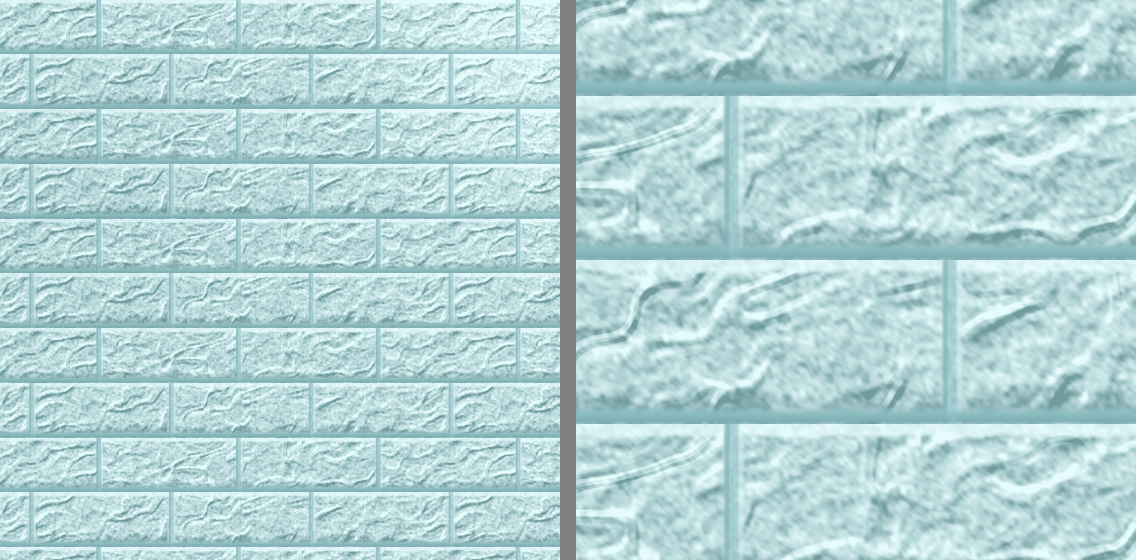
Left, the full canvas; right, a detail of the centre.
A three.js fragment shader for this texture:

```glsl
varying vec2 vUv;

#define ROWS 10.23
#define COLUMNS 4.006
#define ROW_OFFSET 0.007
#define EVEN_JOINT 0.709
#define ODD_JOINT 0.2295
#define JOINT_HALF 0.036
#define GROOVE 0.08
#define RELIEF_GAIN 2.3
#define GRAIN 0.36
#define SHADOW vec3(0.44, 0.61, 0.62)
#define MIDTONE vec3(0.70, 0.83, 0.84)
#define LIGHT vec3(0.90, 0.985, 0.99)

float hash(vec2 p) {
  return fract(sin(dot(p, vec2(12.9898, 78.233))) * 43758.5453);
}

float noise(vec2 p) {
  vec2 i = floor(p);
  vec2 f = fract(p);
  f = f * f * (3.0 - 2.0 * f);
  float low = mix(hash(i), hash(i + vec2(1.0, 0.0)), f.x);
  float high = mix(hash(i + vec2(0.0, 1.0)), hash(i + 1.0), f.x);
  return mix(low, high, f.y);
}

// Split stone: sloping ledges over creased ridges
float relief(vec2 p) {
  p += 0.26 * (vec2(noise(p * 3.7), noise(p * 3.7 + 9.3)) - 0.5);
  p.y -= 0.3 * p.x;
  float ledge = noise(p * vec2(2.0, 4.3) + 4.7);
  float height = 0.17 * smoothstep(0.40, 0.50, ledge);
  height -= 0.15 * smoothstep(0.63, 0.70, ledge);
  vec2 q = p * vec2(2.6, 4.6);
  float amplitude = 0.25;
  for (int i = 0; i < 4; i++) {
    height += amplitude * (1.0 - abs(2.0 * noise(q) - 1.0));
    q = mat2(1.5, 0.7, -0.7, 1.5) * q + 3.1;
    amplitude *= 0.52;
  }
  return height;
}

vec3 ramp(float tone) {
  tone = clamp(tone, 0.0, 1.0);
  vec3 dark = mix(SHADOW, MIDTONE, clamp(tone * 2.0, 0.0, 1.0));
  return mix(dark, LIGHT, clamp(tone * 2.0 - 1.0, 0.0, 1.0));
}

void main() {
  // Running bond, counted from the top
  float down = (1.0 - vUv.y) * ROWS + ROW_OFFSET;
  float row = floor(down);
  float parity = mod(row, 2.0);
  float across = vUv.x * COLUMNS - mix(EVEN_JOINT, ODD_JOINT, parity);
  float column = floor(across);
  float brickWidth = ROWS / COLUMNS;
  vec2 local = vec2(fract(across) * brickWidth, 1.0 - fract(down));

  // A few stone faces recur along alternate rows
  vec2 seed = vec2(mod(column, 3.0) * 13.7, parity * 21.3) + 5.0;
  vec2 p = local + seed;
  float side = min(local.x, brickWidth - local.x);
  float ragged = noise(p * vec2(5.0, 6.0)) + 0.5 * noise(p * 14.0) - 0.75;

  // Stone lit from above
  float slope = relief(p) - relief(p + vec2(-0.018, 0.042));
  float inside = smoothstep(0.03, 0.12, side + 0.05 * ragged)
               * smoothstep(0.08, 0.17, local.y)
               * smoothstep(0.0, 0.09, 1.0 - local.y);
  float tone = 0.60 + RELIEF_GAIN * slope * mix(0.4, 1.0, inside);
  float grain = noise(p * vec2(23.0, 27.0)) + noise(p.yx * 36.0 + p * 9.0) - 1.0;
  tone += GRAIN * grain * mix(0.5, 1.0, inside);

  // Shaded foot and bright upper lip
  float foot = 1.0 - smoothstep(0.10, 0.23, local.y + 0.16 * ragged);
  tone -= 0.34 * foot;
  float lip = smoothstep(0.91, 0.95, local.y + 0.03 * ragged);
  tone = mix(tone, 0.97 + 0.15 * grain, 0.85 * lip);

  // Slow change of light over the wall
  float glow = 1.0 - smoothstep(0.0, 0.42, distance(vUv, vec2(0.97, 0.92)));
  float dim = 1.0 - smoothstep(0.0, 0.55, distance(vUv, vec2(0.12, 0.62)));
  tone += 0.22 * glow - 0.08 * dim;
  vec3 color = ramp(tone);

  // Vertical joint, pale or shaded, with a thin dark edge
  float jointX = local.x < brickWidth * 0.5 ? local.x : local.x - brickWidth;
  float joint = 1.0 - smoothstep(JOINT_HALF - 0.014, JOINT_HALF + 0.014, abs(jointX));
  float jointTone = hash(vec2(mod(column + step(0.0, -jointX), 2.0), parity));
  vec3 jointColor = mix(vec3(0.60, 0.78, 0.80), vec3(0.73, 0.86, 0.89), jointTone);
  color = mix(color, jointColor + 0.06 * grain, joint * 0.85);
  float leftEdge = 1.0 - smoothstep(0.004, 0.026, abs(jointX + JOINT_HALF));
  float rightEdge = 1.0 - smoothstep(0.004, 0.026, abs(jointX - JOINT_HALF * 1.4));
  color = mix(color, vec3(0.50, 0.69, 0.71), 0.65 * leftEdge);
  color = mix(color, LIGHT, 0.35 * rightEdge);

  // Horizontal groove, darkest along its lower side
  float groove = smoothstep(0.0, 0.022, local.y)
               * (1.0 - smoothstep(GROOVE - 0.025, GROOVE + 0.03, local.y));
  vec3 grooveColor = mix(vec3(0.47, 0.66, 0.68), vec3(0.57, 0.76, 0.775), local.y / GROOVE);
  color = mix(color, grooveColor + 0.08 * glow, groove * (0.95 - 0.25 * joint));
  gl_FragColor = vec4(color, 1.0);
}
```
